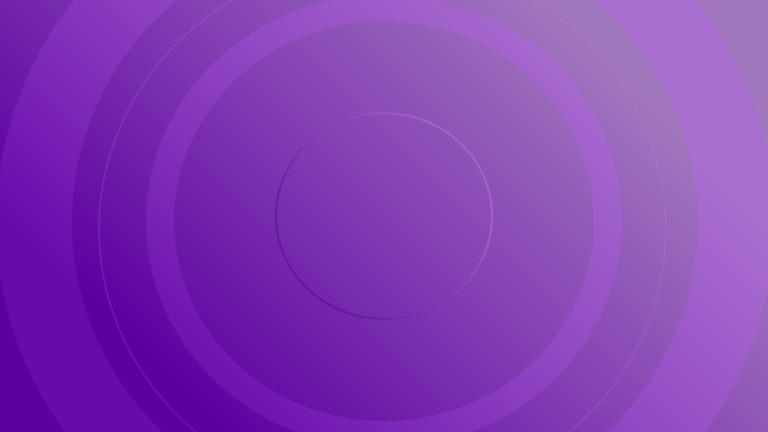
Write a WebGL 1 fragment shader that draws this background.

```glsl
precision highp float;

uniform vec2 u_resolution;

const float FLATTEN = 1.05; // height squeeze shared by all ovals

// Signed distance to an oval, with its radius measured along x
float oval(vec2 p, vec2 center, float radius) {
  return length((p - center) * vec2(1.0, FLATTEN)) - radius;
}

// Coverage of the inside of a distance field
float fill(float d, float blur) {
  return 1.0 - smoothstep(-blur, blur, d);
}

// Coverage of a band between two radii
float band(vec2 p, vec2 center, float inner, float outer, float blur) {
  return fill(oval(p, center, outer), blur) * (1.0 - fill(oval(p, center, inner), blur));
}

// Coverage of a thin outline
float outline(float d, float halfWidth, float blur) {
  return fill(abs(d) - halfWidth, blur);
}

// Three-stop diagonal gradient, t in -1..1
vec3 backdrop(float t) {
  vec3 indigo = vec3(0.36, 0.0, 0.63);
  vec3 violet = vec3(0.51, 0.24, 0.70);
  vec3 mauve = vec3(0.63, 0.465, 0.745);
  vec3 dark = mix(indigo, violet, clamp(t + 1.0, 0.0, 1.0));
  return mix(dark, mauve, clamp(t, 0.0, 1.0));
}

void main() {
  vec2 p = (gl_FragCoord.xy - 0.5 * u_resolution) / u_resolution.y;
  float blur = 0.8 / u_resolution.y;
  float t = clamp((p.x + p.y) / 0.88, -1.0, 1.0);
  vec3 color = backdrop(t);

  // Translucent wide bands, stronger toward the light corner
  vec3 orchid = vec3(0.75, 0.36, 1.0);
  float bands = band(p, vec2(0.0, -0.012), 0.486, 0.551, blur)
              + band(p, vec2(0.002, -0.014), 0.7245, 0.9, blur);
  color = mix(color, orchid, bands * mix(0.12, 0.28, 0.5 + 0.5 * t));

  // Faint hairline between the bands
  vec3 lilac = vec3(0.74, 0.48, 0.88);
  float hairline = outline(oval(p, vec2(-0.0035, -0.03), 0.656), 0.0018, blur);
  color = mix(color, lilac, hairline * 0.2);

  // Central rim: lit on the upper right, shaded on the lower left
  float rim = outline(oval(p, vec2(0.0), 0.25), 0.0024, blur);
  float light = dot(p / max(length(p), 0.001), vec2(0.85, 0.52));
  vec3 shade = vec3(0.30, 0.0, 0.55);
  vec3 rimColor = mix(shade, lilac, step(0.0, light));
  color = mix(color, rimColor, rim * 0.42 * smoothstep(0.0, 0.9, abs(light)));

  gl_FragColor = vec4(color, 1.0);
}
```
